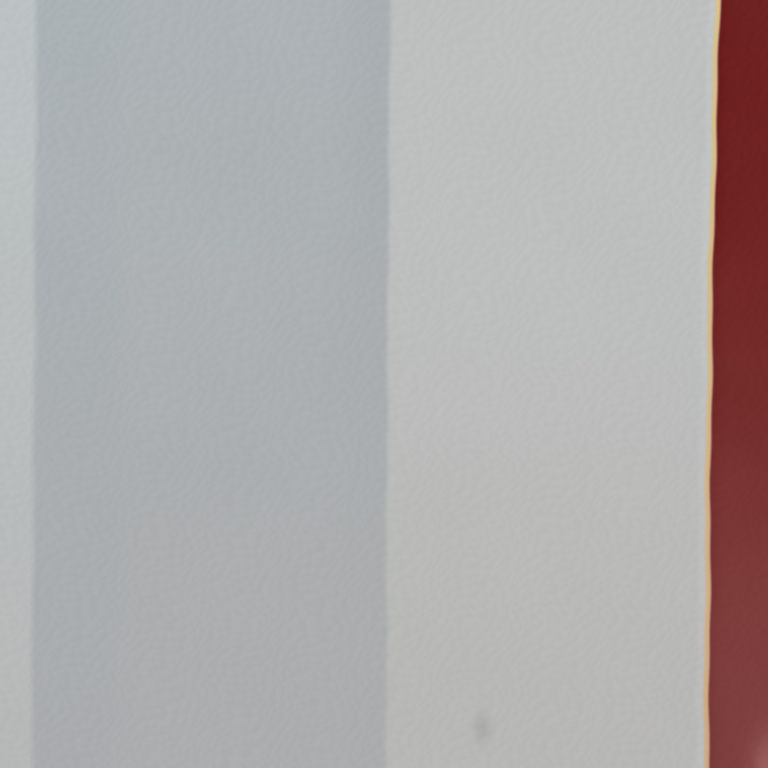
A WebGL 2 fragment shader for this texture:

```glsl
#version 300 es
precision highp float;

#define LEFT_EDGE 0.041
#define FOLD_EDGE 0.503
#define RED_EDGE 0.9225
#define FRINGE_WIDTH 0.0026
#define GRAIN_SCALE 95.0
#define GRAIN_AMOUNT 0.016
#define MOTTLE_AMOUNT 0.005

uniform vec2 u_resolution;
out vec4 outColor;

vec2 hash2(vec2 p) {
    vec3 q = fract(p.xyx * vec3(0.1031, 0.1030, 0.0973));
    q += dot(q, q.yzx + 33.33);
    return fract((q.xx + q.yz) * q.zy);
}

// Distance to the nearest scattered point
float cellular(vec2 p) {
    vec2 cell = floor(p), local = fract(p);
    float nearest = 2.0;
    for (int j = -1; j <= 1; j++) {
        for (int i = -1; i <= 1; i++) {
            vec2 offset = vec2(i, j);
            vec2 delta = offset + hash2(cell + offset) - local;
            nearest = min(nearest, dot(delta, delta));
        }
    }
    return sqrt(nearest);
}

// Slow, cloudy variation of the plaster
float mottle(vec2 p) {
    float sum = 0.0, weight = 0.5;
    for (int i = 0; i < 4; i++) {
        sum += weight * sin(p.x + 1.7 * sin(p.y)) * sin(p.y + 1.3 * sin(p.x * 0.8));
        p = mat2(1.5, 1.1, -1.1, 1.5) * p + 2.3;
        weight *= 0.6;
    }
    return sum;
}

// Fine relief lit along a diagonal
float relief(vec2 p) {
    vec2 slant = vec2(p.x * 0.85 + p.y * 0.3, p.y - p.x * 0.35);
    vec2 q = slant * GRAIN_SCALE + 0.7 * sin(p.yx * 61.0);
    return cellular(q) - cellular(q + vec2(0.28, -0.28));
}

float waver(float y, float phase) {
    return 0.0009 * sin(y * 23.0 + phase) + 0.0005 * sin(y * 67.0 + phase * 2.0);
}

void main() {
    vec2 uv = gl_FragCoord.xy / u_resolution;
    float pixel = 1.0 / u_resolution.x;
    float y = uv.y;

    // Signed distances from the three upright edges
    float left = uv.x - (LEFT_EDGE + 0.007 * y + waver(y, 1.0));
    float fold = uv.x - (FOLD_EDGE + 0.005 * y * y + waver(y, 4.0));
    float red = uv.x - (RED_EDGE + 0.004 * y + 0.011 * y * y * y + waver(y, 2.5));

    // Pale strip, shaded panel and lit panel
    vec3 strip = mix(vec3(0.715, 0.722, 0.718), vec3(0.735, 0.758, 0.765), y);
    vec3 shade = mix(vec3(0.675, 0.678, 0.682), vec3(0.675, 0.700, 0.712), y);
    vec3 lit = mix(vec3(0.720, 0.719, 0.710), vec3(0.742, 0.750, 0.748), smoothstep(0.0, 0.8, y));
    float cool = 1.0 - smoothstep(0.13, 0.18, uv.x);
    shade += vec3(-0.014, -0.008, -0.001) * cool * (1.0 - 0.6 * y);
    shade -= 0.014 * smoothstep(-0.10, 0.0, fold) * (0.4 + 0.6 * y);

    vec3 color = mix(strip, shade, smoothstep(-0.006, 0.006, left));
    color = mix(color, lit, smoothstep(-0.005, 0.005, fold));

    // Surface wear and a small smudge
    color += MOTTLE_AMOUNT * mottle(uv * 9.0);
    color += GRAIN_AMOUNT * relief(uv);
    vec2 smudge = (uv - vec2(0.628, 0.052)) / vec2(0.011, 0.019);
    color -= 0.055 * exp(-dot(smudge, smudge));

    // Red panel, faded toward its foot
    vec3 maroon = mix(vec3(0.500, 0.250, 0.245), vec3(0.435, 0.135, 0.130), smoothstep(0.0, 0.85, y));
    vec2 corner = (uv - vec2(1.0, 0.0)) / vec2(0.022, 0.045);
    maroon += vec3(0.10, 0.12, 0.12) * exp(-dot(corner, corner));
    maroon -= 0.04 * exp(-max(red, 0.0) / 0.008);
    maroon += 0.010 * relief(uv) + 0.008 * mottle(uv * 14.0);
    color = mix(color, maroon, smoothstep(-0.001 - pixel, 0.002 + pixel, red));

    // Thin warm fringe beside the red
    float fringeDist = (red + 0.0025) / (FRINGE_WIDTH + 0.3 * pixel);
    vec3 fringe = mix(vec3(0.84, 0.64, 0.43), vec3(0.88, 0.76, 0.47), y);
    color = mix(color, fringe, 0.85 * exp(-fringeDist * fringeDist));
    float halo = (red + 0.010) / 0.005;
    color += vec3(0.015, 0.018, 0.020) * exp(-halo * halo);

    outColor = vec4(clamp(color, 0.0, 1.0), 1.0);
}
```
